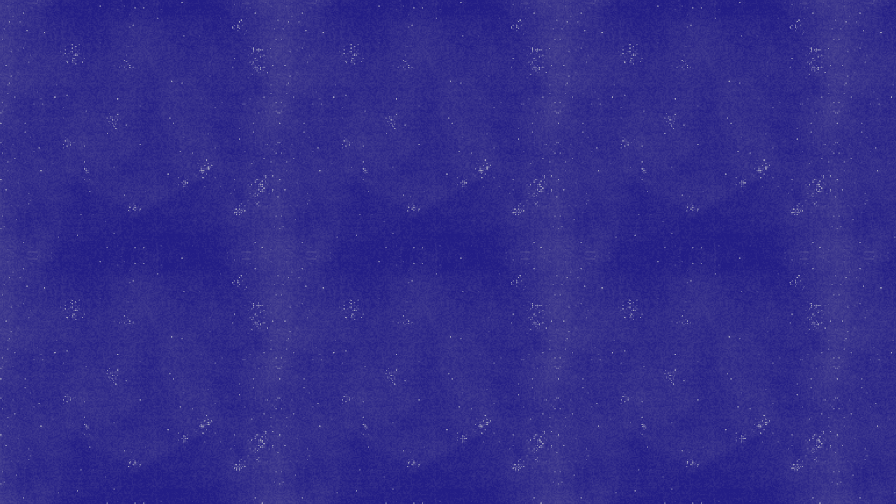
Reproduce this pattern procedurally as a Shadertoy shader.

```glsl
// Worn indigo cloth in seamless tiles: soft clouds and a dark chevron under fine
// woven grain, with clusters of pale specks and mirrored flecks along the seams.
// All noise wraps on the tile, so every repeat carries the same wear.

const vec2 UNITS = vec2(239.0, 219.0);    // tile size in layout units, y down
const float UNITS_HIGH = 432.0;           // layout units per canvas height
const vec2 WEAVE = vec2(240.0, 220.0);    // grain cells per tile
const vec2 SPECK_CELLS = vec2(160.0, 146.0);
const vec3 INDIGO = vec3(0.155, 0.135, 0.53);
const vec3 FADED = vec3(0.31, 0.29, 0.58);
const vec3 CHALK = vec3(0.76, 0.76, 0.80);
const float BASE_TONE = 0.27;
const float GRAIN = 0.50;
const float CLOUD = 0.50;
const float PATCH = 1.6;
const float CHEVRON = 0.24;
const float STRAY = 0.004;                // chance of a lone speck per cell

// Soft light and dark patches: centre, radius, tone change
const vec4 PATCHES[11] = vec4[](
    vec4(120, 44, 24, 0.13), vec4(88, 108, 40, 0.07), vec4(232, 108, 20, 0.12),
    vec4(238, 218, 28, 0.14), vec4(20, 125, 20, -0.11), vec4(25, 190, 18, -0.11),
    vec4(200, 130, 14, -0.11), vec4(178, 22, 32, -0.09), vec4(72, 14, 28, -0.10),
    vec4(40, 60, 28, 0.06), vec4(4, 60, 24, 0.08));

// Speck clusters: centre, radius
const vec3 CLUSTERS[14] = vec3[](
    vec3(62, 48, 6), vec3(223, 46, 6), vec3(221, 57, 5), vec3(110, 55, 4),
    vec3(97, 104, 5), vec3(60, 123, 4), vec3(72, 148, 5), vec3(175, 146, 5),
    vec3(157, 157, 4), vec3(116, 178, 4), vec3(222, 158, 6), vec3(223, 169, 6),
    vec3(203, 180, 5), vec3(205, 22, 5));

float hash(vec2 cell, uint seed) {
    uvec2 q = uvec2(ivec2(cell)) * uvec2(1597u, 3812u) + seed * 7919u;
    uint h = (q.x ^ (q.y << 9)) * 747796u + q.y * 2891u + 977u;
    h = (h ^ (h >> 15)) * 277803u;
    h = (h ^ (h >> 13)) * 974711u;
    return float((h ^ (h >> 16)) & 65535u) / 65535.0;
}

// Value noise that wraps after the given number of cells
float tileNoise(vec2 t, vec2 cells, uint seed) {
    vec2 p = t * cells, i = floor(p), f = p - i;
    f = f * f * (3.0 - 2.0 * f);
    vec2 a = mod(i, cells), b = mod(i + 1.0, cells);
    return mix(mix(hash(a, seed), hash(vec2(b.x, a.y), seed), f.x),
               mix(hash(vec2(a.x, b.y), seed), hash(b, seed), f.x), f.y);
}

// Round specks, mostly faint, one possible per cell with the given chance
float specks(vec2 t, float chance, float soft, uint seed) {
    vec2 p = t * SPECK_CELLS, cell = floor(p);
    float bright = hash(cell, seed + 1u);
    float lit = step(hash(cell, seed), chance) * mix(0.15, 1.0, bright * bright);
    return lit * (1.0 - smoothstep(0.46 - 0.5 * soft, 0.46 + 0.5 * soft, length(p - cell - 0.5)));
}

// Shortest offset between two points of the repeating tile
vec2 wrapOffset(vec2 d) {
    return d - UNITS * round(d / UNITS);
}

// Dark area under a V, closed just past the horizontal seam
float chevron(vec2 p) {
    vec2 d = wrapOffset(p - vec2(117.0, UNITS.y));
    float arm = abs(d.x);
    float below = smoothstep(-6.0, 6.0, d.y + 34.0 + 0.6 * arm);
    return below * (1.0 - smoothstep(2.0, 28.0, d.y)) * (1.0 - smoothstep(40.0, 85.0, arm));
}

float clouds(vec2 t) {
    return 0.40 * tileNoise(t, vec2(6, 5), 11u) + 0.35 * tileNoise(t, vec2(13, 12), 12u)
         + 0.25 * tileNoise(t, vec2(29, 27), 13u) - 0.5;
}

float weave(vec2 t) {
    float fine = tileNoise(t, WEAVE, 21u) + 0.2 * tileNoise(t, WEAVE * 0.5, 22u) - 0.6;
    float threads = tileNoise(t, vec2(120, 7), 23u) + tileNoise(t, vec2(6, 110), 24u) - 1.0;
    return fine + 0.2 * threads;
}

void mainImage(out vec4 fragColor, in vec2 fragCoord) {
    vec2 canvas = vec2(fragCoord.x, iResolution.y - fragCoord.y) / iResolution.y;
    vec2 t = fract(canvas * UNITS_HIGH / UNITS);
    vec2 p = t * UNITS;
    float soft = clamp(SPECK_CELLS.y * UNITS_HIGH / (UNITS.y * iResolution.y), 0.1, 0.9);

    // Cloth tone
    float tone = BASE_TONE + CLOUD * clouds(t) + GRAIN * weave(t) - CHEVRON * chevron(p);
    for (int i = 0; i < PATCHES.length(); i++) {
        vec2 d = wrapOffset(p - PATCHES[i].xy) / PATCHES[i].z;
        tone += PATCH * PATCHES[i].w * exp(-dot(d, d));
    }

    // Pale seams, mirrored on both sides
    vec2 fold = abs(t - round(t));
    vec2 seam = fold * UNITS;
    tone += 0.10 * exp(-seam.x / 12.0) + 0.07 * exp(-seam.y * seam.y) * exp(-seam.x / 60.0);

    // Fine paired scratches beside the chevron
    float scratch = 1.0 - smoothstep(0.4, 1.4, abs(abs(p.x - 120.0) - 15.0));
    tone += 0.20 * scratch * (1.0 - smoothstep(6.0, 14.0, seam.y));
    vec2 dash = abs(seam - vec2(28.0, 3.0));
    tone += 0.40 * (1.0 - smoothstep(3.0, 5.0, dash.x)) * (1.0 - smoothstep(0.3, 1.2, dash.y));

    // Specks, clumped inside each cluster
    float clump = smoothstep(0.25, 0.75, tileNoise(t, vec2(60, 55), 33u));
    float chance = STRAY;
    for (int i = 0; i < CLUSTERS.length(); i++) {
        vec2 d = wrapOffset(p - CLUSTERS[i].xy) / CLUSTERS[i].z;
        chance += exp(-dot(d, d)) * mix(0.15, 0.85, clump);
    }
    float seamChance = 0.03 * exp(-seam.x / 16.0) + 0.015 * exp(-seam.y / 8.0);
    float speck = max(specks(t, chance, soft, 31u), 0.8 * specks(fold, seamChance, soft, 41u));

    vec3 color = mix(INDIGO, FADED, clamp(tone, -0.12, 1.1));
    fragColor = vec4(mix(color, CHALK, 0.85 * speck), 1.0);
}
```
